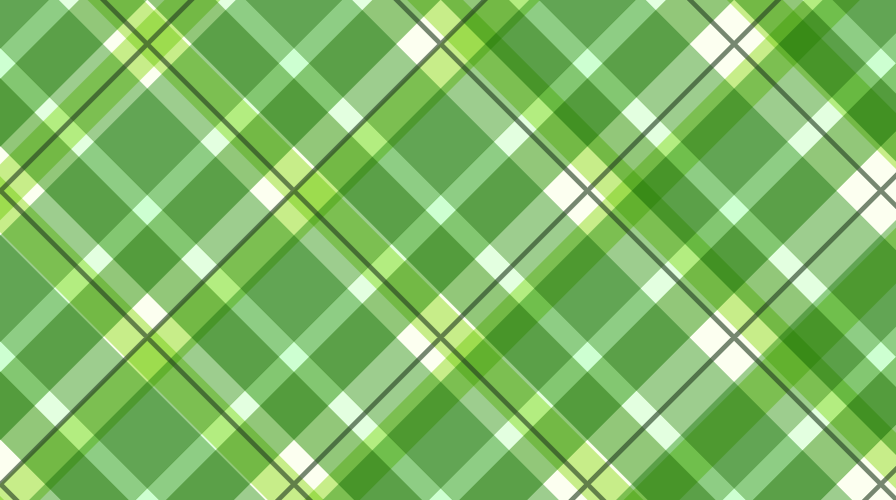
Write a Shadertoy shader that draws this pattern.

```glsl
// Diagonal green plaid: two crossed sets of translucent stripes with a slowly drifting tint band.

// Lengths are fractions of the canvas width, measured along x + y and x - y
const float PERIOD = 0.3275;
const vec2  LINE_ORIGIN = vec2(0.2135, 0.1152);
const float LINE_HALF = 0.0037;
const float WIDE_HALF = 0.0495;
const float NARROW_CENTER = 0.1853;
const float NARROW_HALF = 0.0168;
const float FAINT_CENTER = 0.1087;
const float FAINT_HALF = 0.0592;

// The tint repeats a little more slowly, so it slides across the plaid
const float TINT_PERIOD = 0.3568;
const vec2  TINT_CENTER = vec2(0.0013, -0.0137);
const float TINT_HALF = 0.0312;

const vec3 GROUND = vec3(0.33, 0.61, 0.24);
const vec3 WIDE_GAIN = vec3(1.73, 1.28, 1.98);
const vec3 NARROW_GAIN = vec3(1.56, 1.28, 1.85);
const vec3 FAINT_GAIN = vec3(1.08, 1.03, 1.17);
const vec3 TINT_GAIN = vec3(0.79, 0.93, 0.57);
const vec3 LINE_COLOR = vec3(0.14, 0.24, 0.13);
const float LINE_OPACITY = 0.62;

// Coverage of a repeating stripe, for both stripe directions at once
vec2 stripe(vec2 pos, vec2 center, float halfWidth, float period, float pixel) {
    vec2 offset = (fract((pos - center) / period + 0.5) - 0.5) * period;
    return clamp((halfWidth - abs(offset)) / pixel + 0.5, 0.0, 1.0);
}

// Multiplies the color by a gain wherever either direction is covered
vec3 glaze(vec3 color, vec3 gain, vec2 cover) {
    return color * mix(vec3(1.0), gain, cover.x) * mix(vec3(1.0), gain, cover.y);
}

void mainImage(out vec4 fragColor, in vec2 fragCoord) {
    // Rotated coordinates, anchored to the upper left, zero on the thin lines
    vec2 p = vec2(fragCoord.x, iResolution.y - fragCoord.y) / iResolution.x;
    vec2 pos = vec2(p.x + p.y - LINE_ORIGIN.x, LINE_ORIGIN.y - p.x + p.y);
    float pixel = sqrt(2.0) / iResolution.x;

    // Light stripes brighten one another where they cross
    vec3 color = GROUND;
    color = glaze(color, FAINT_GAIN, stripe(pos, vec2(FAINT_CENTER), FAINT_HALF, PERIOD, pixel));
    color = glaze(color, NARROW_GAIN, stripe(pos, vec2(NARROW_CENTER), NARROW_HALF, PERIOD, pixel));
    color = glaze(color, WIDE_GAIN, stripe(pos, vec2(0.0), WIDE_HALF, PERIOD, pixel));
    color = min(color, 1.0);

    // Drifting green tint
    vec2 tintCenter = vec2(TINT_CENTER.x, -TINT_CENTER.y * -1.0);
    color = glaze(color, TINT_GAIN, stripe(pos, tintCenter, TINT_HALF, TINT_PERIOD, pixel));

    // Thin dark lines
    vec2 line = stripe(pos, vec2(0.0), LINE_HALF, PERIOD, pixel);
    color = mix(color, LINE_COLOR, LINE_OPACITY * max(line.x, line.y));

    fragColor = vec4(color, 1.0);
}
```
